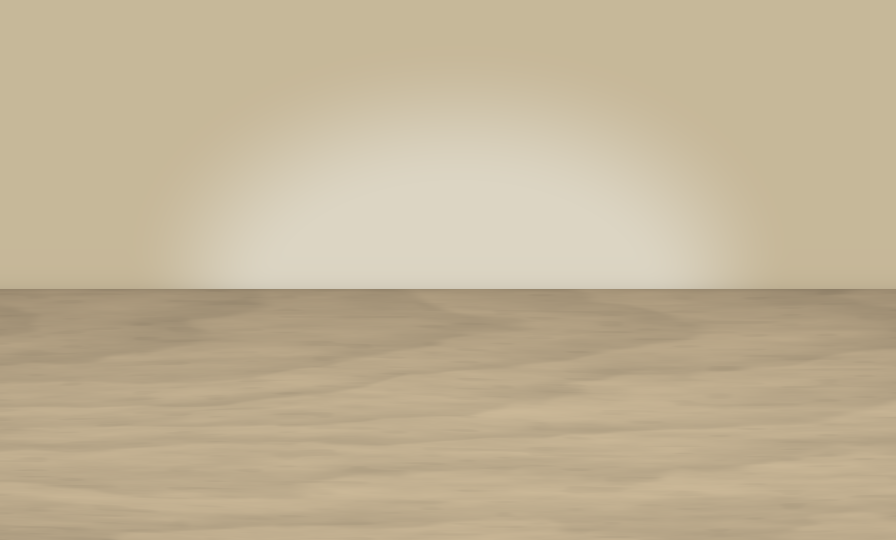
Write a Shadertoy shader that draws this background.

```glsl
// A warm beige wall with a soft half-oval glow above a pale wooden tabletop.
// The glow is a softened ellipse; the wood joins curved growth rings,
// stretched value noise for fibres, and a shadow below the back edge.

#define HORIZON 0.465
#define GLOW_CENTER vec2(0.512, 0.465)
#define GLOW_RADII vec2(0.298, 0.325)
#define RING_AXIS 0.430
#define RING_STRENGTH 0.055
#define FIBRE_STRENGTH 0.075
#define WALL_COLOR vec3(0.778, 0.720, 0.600)
#define GLOW_COLOR vec3(0.862, 0.835, 0.765)
#define WOOD_DARK vec3(0.650, 0.582, 0.474)
#define WOOD_LIGHT vec3(0.762, 0.692, 0.570)

float hash(vec2 p) {
    vec3 q = fract(vec3(p.xyx) * 0.1031);
    q += dot(q, q.yzx + 33.33);
    return fract((q.x + q.y) * q.z);
}

float noise(vec2 p) {
    vec2 cell = floor(p), f = fract(p);
    f = f * f * (3.0 - 2.0 * f);
    float low = mix(hash(cell), hash(cell + vec2(1, 0)), f.x);
    float high = mix(hash(cell + vec2(0, 1)), hash(cell + vec2(1, 1)), f.x);
    return mix(low, high, f.y);
}

float fbm(vec2 p) {
    float sum = 0.0, weight = 0.5;
    for (int i = 0; i < 4; i++) {
        sum += weight * noise(p);
        p = p * 2.03 + 17.3;
        weight *= 0.5;
    }
    return sum / 0.9375;
}

vec3 wall(vec2 uv) {
    // The halo fades slowly upward and faster toward the sides.
    vec2 d = (uv - GLOW_CENTER) / GLOW_RADII;
    float r = length(d);
    float upward = abs(d.y) / max(r, 0.001);
    float inner = mix(0.70, 0.56, upward);
    float outer = mix(1.24, 1.42, upward);
    float glow = 1.0 - smoothstep(inner, outer, r);
    vec3 color = mix(WALL_COLOR, GLOW_COLOR, glow);
    // Contact shade where the wall meets the table
    float shade = exp(-max(uv.y - HORIZON, 0.0) / 0.016);
    return color * (1.0 - 0.055 * shade);
}

// Arched rings along the back that flatten into long lines at the front
float rings(vec2 uv) {
    float dy = RING_AXIS - uv.y;
    float warp = fbm(vec2(uv.x * 4.0, uv.y * 13.0)) - 0.5;
    float arch = 4.2 * (uv.x - 1.1) * exp(-20.0 * dy * dy);
    float bands = 34.0 * dy * dy / (1.0 + 3.0 * abs(dy));
    float phase = fract(arch + bands + 1.5 * warp + 0.35);
    // Slow darkening, then a quicker return to the pale band
    return smoothstep(0.25, 0.82, phase) * (1.0 - smoothstep(0.84, 1.0, phase));
}

vec3 wood(vec2 uv, float aspect) {
    float depth = HORIZON - uv.y;
    vec2 p = vec2(uv.x * aspect, uv.y);

    // Light grows toward the front and falls off at the sides
    float light = 0.15 * smoothstep(0.0, 0.04, depth)
                + 0.80 * smoothstep(0.0, 0.27, depth);
    float side = abs(uv.x - 0.55);
    light -= 0.65 * side * side + 0.15 * smoothstep(0.36, 0.46, depth);
    vec3 color = mix(WOOD_DARK, WOOD_LIGHT, light);

    // Fibres lean gently with the grain
    float lean = 0.025 * (noise(p * vec2(1.6, 4.0)) - 0.5);
    vec2 grain = vec2(p.x, p.y + lean);
    float broad = fbm(grain * vec2(2.2, 24.0)) - 0.5;
    float fine = fbm(grain * vec2(9.0, 105.0)) - 0.5;
    float pores = smoothstep(0.68, 0.92, noise(grain * vec2(15.0, 155.0)));

    float tone = 1.0 + FIBRE_STRENGTH * (broad + fine) - 0.028 * pores;
    tone -= RING_STRENGTH * (rings(uv) - 0.35);
    // Thin dark line along the back edge
    tone -= 0.09 * exp(-max(depth, 0.0) / 0.004);
    return color * tone;
}

void mainImage(out vec4 fragColor, in vec2 fragCoord) {
    vec2 uv = fragCoord / iResolution.xy;
    float aspect = iResolution.x / iResolution.y;
    float pixel = 1.0 / iResolution.y;
    float onWall = smoothstep(-0.5 * pixel, 0.5 * pixel, uv.y - HORIZON);
    vec3 color = mix(wood(uv, aspect), wall(uv), onWall);
    fragColor = vec4(color, 1.0);
}
```
